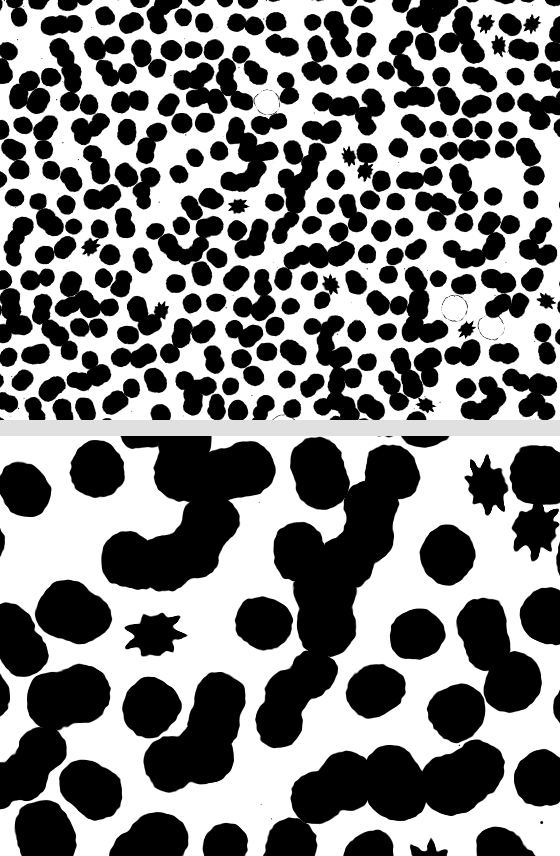
Top: the whole. Bottom: its middle third, enlarged.
Reproduce this pattern procedurally as a Shadertoy shader.

```glsl
const vec3 PAPER = vec3(1.0);
const vec3 INK = vec3(0.0);
const float SPACING = 0.061;      // grid pitch, in canvas heights
const float JITTER = 0.52;        // scatter, in grid pitches
const float RADIUS = 0.0226;      // typical disc radius
const float GHOST_RADIUS = 0.030;
const float GHOST_LINE = 0.0007;
const float BLEND = 0.004;        // softness of the joint between discs
const float WOBBLE = 0.005;       // slow outline distortion
const float ROUGHNESS = 0.0017;   // fine outline distortion
const float SOFT_EDGE = 0.75;     // edge half width in pixels
const float SPECK_SPACING = 0.016;
const float FAR = 1.0;

// Cumulative shares of the kinds of cell
const float EMPTY = 0.055;
const float GHOST = 0.064;
const float SPIKY = 0.088;
const float TRIPLE = 0.135;
const float DOUBLE = 0.54;

float hash(vec2 p) {
    return fract(sin(dot(p, vec2(127.1, 311.7))) * 43758.5453);
}

vec2 hash2(vec2 p) {
    return vec2(hash(p), hash(p + 31.7));
}

float noise(vec2 p) {
    vec2 i = floor(p), f = fract(p);
    f = f * f * (3.0 - 2.0 * f);
    return mix(mix(hash(i), hash(i + vec2(1, 0)), f.x),
               mix(hash(i + vec2(0, 1)), hash(i + vec2(1, 1)), f.x), f.y);
}

vec2 noise2(vec2 p) {
    return vec2(noise(p), noise(p + 57.3)) - 0.5;
}

float smoothMin(float a, float b) {
    float h = max(BLEND - abs(a - b), 0.0) / BLEND;
    return min(a, b) - 0.25 * BLEND * h * h;
}

float spikyDisc(vec2 q, float seed) {
    float a = atan(q.y, q.x);
    float spike = pow(abs(cos(4.5 * a + 0.7 * sin(a + 6.0 * seed))), 3.0);
    float height = 0.25 + 0.2 * sin(2.0 * a + 9.0 * seed);
    return 0.7 * (length(q) - RADIUS * (0.68 + height * spike));
}

// Signed distance to one cell centred on the origin
float cellDistance(vec2 q, vec2 id) {
    float kind = hash(id + 7.7);
    float seed = hash(id + 13.1);
    float angle = 6.2832 * hash(id + 19.9);
    float c = cos(angle), s = sin(angle);
    q = mat2(c, -s, s, c) * q;

    if (kind < EMPTY) return FAR;
    if (kind < GHOST) {
        float gaps = 0.0012 * smoothstep(0.5, 0.8, noise(q * 110.0 + id));
        return abs(length(q) - GHOST_RADIUS) - GHOST_LINE + gaps;
    }
    if (kind < SPIKY) return spikyDisc(q, seed);

    float r = RADIUS * mix(0.9, 1.09, seed);
    if (kind < TRIPLE) {
        vec2 arm = vec2(0.024, 0.008);
        float ends = min(length(q - arm), length(q + arm * vec2(1, -1)));
        return smoothMin(length(q), ends) - 0.93 * r;
    }
    if (kind < DOUBLE) {
        vec2 arm = vec2(mix(0.007, 0.0145, hash(id + 23.3)), 0.0);
        float second = r * mix(0.88, 1.0, hash(id + 29.5));
        return smoothMin(length(q - arm) - r, length(q + arm) - second);
    }
    // Single, slightly oval disc
    return length(q * vec2(1.0, mix(1.0, 1.13, hash(id + 37.1)))) - r * 1.03;
}

// Nearest cell over a staggered, jittered grid
float cellField(vec2 p) {
    vec2 g = p / SPACING;
    float d = FAR;
    for (int j = -1; j <= 1; j++) {
        float row = floor(g.y) + float(j);
        float stagger = 0.5 * mod(row, 2.0);
        for (int i = -1; i <= 1; i++) {
            vec2 id = vec2(floor(g.x - stagger) + float(i), row);
            vec2 centre = id + vec2(0.5 + stagger, 0.5) + JITTER * (hash2(id) - 0.5);
            d = min(d, cellDistance(p - centre * SPACING, id));
        }
    }
    return d;
}

// Sparse dust, denser towards the left side
float speckField(vec2 p) {
    vec2 id = floor(p / SPECK_SPACING);
    vec2 centre = (id + 0.2 + 0.6 * hash2(id + 3.3)) * SPECK_SPACING;
    float share = mix(0.12, 0.008, smoothstep(0.0, 0.2, p.x));
    float size = 0.0012 * hash(id + 41.3);
    return hash(id + 11.9) < share ? length(p - centre) - size : FAR;
}

void mainImage(out vec4 fragColor, in vec2 fragCoord) {
    float pixel = 1.0 / iResolution.y;
    vec2 p = fragCoord * pixel;
    vec2 warped = p + WOBBLE * noise2(p * 42.0) + ROUGHNESS * noise2(p * 240.0);

    float d = min(cellField(warped), speckField(p));
    float ink = 1.0 - smoothstep(-SOFT_EDGE * pixel, SOFT_EDGE * pixel, d);
    fragColor = vec4(mix(PAPER, INK, ink), 1.0);
}
```
